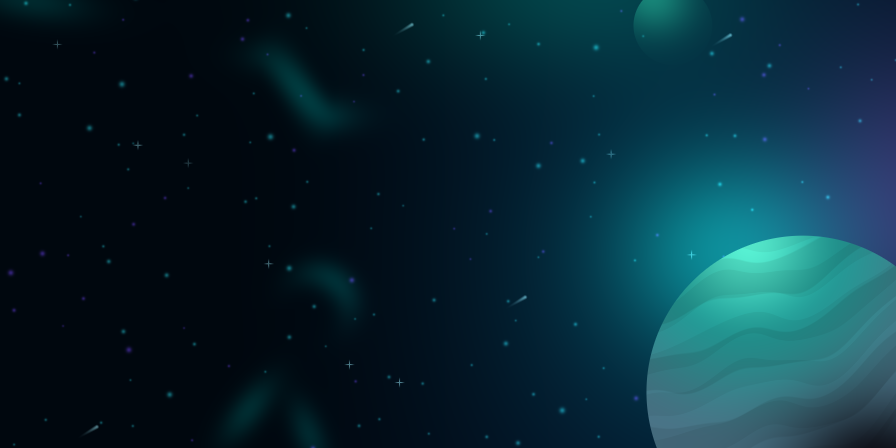
This background is drawn by a WebGL 1 fragment shader. Its source:

```glsl
precision highp float;
// Night sky with a banded teal planet, a small moon, soft nebulae, stars and meteors.
uniform vec2 u_resolution;

const vec3 SKY_LEFT = vec3(0.0, 0.027, 0.055);
const vec3 SKY_RIGHT = vec3(0.012, 0.065, 0.145);
const vec3 HALO_WIDE = vec3(0.0, 0.16, 0.16);
const vec3 HALO_CORE = vec3(0.03, 0.33, 0.29);
const vec3 VIOLET = vec3(0.19, 0.08, 0.22);
const vec3 NEBULA = vec3(0.0, 0.19, 0.175);
const vec3 STAR_TEAL = vec3(0.08, 0.42, 0.44);
const vec3 STAR_VIOLET = vec3(0.22, 0.12, 0.46);
const vec3 SPARK = vec3(0.42, 0.62, 0.64);
const vec3 PLANET_LIT = vec3(0.32, 0.88, 0.77);
const vec3 PLANET_MID = vec3(0.12, 0.57, 0.55);
const vec3 PLANET_HAZE = vec3(0.27, 0.42, 0.49);
const vec3 PLANET_DARK = vec3(0.04, 0.035, 0.065);
const vec3 MOON_LIT = vec3(0.10, 0.55, 0.49);
const vec2 PLANET_POS = vec2(1.792, 0.125);
const float PLANET_RADIUS = 0.349;
const vec2 MOON_POS = vec2(1.502, 0.943);
const float MOON_RADIUS = 0.088;
const float STAR_CELL = 0.13;
const int CROSS_COUNT = 11;
const int METEOR_COUNT = 4;

float hash(vec2 p) {
  return fract(sin(dot(p, vec2(127.1, 311.7))) * 43758.5);
}

// Gaussian blob, turned by angle.
float glow(vec2 p, vec2 centre, vec2 size, float angle) {
  float c = cos(angle), s = sin(angle);
  vec2 d = p - centre;
  vec2 q = vec2(c * d.x + s * d.y, c * d.y - s * d.x) / size;
  return exp(-dot(q, q));
}

float disc(vec2 p, vec2 centre, float radius, float px) {
  return clamp(0.5 + (radius - length(p - centre)) / px, 0.0, 1.0);
}

vec3 sky(vec2 p) {
  vec3 col = mix(SKY_LEFT, SKY_RIGHT, smoothstep(0.5, 1.5, p.x));
  col += HALO_WIDE * glow(p, vec2(1.62, 0.42), vec2(0.50, 0.48), 0.0);
  col += HALO_CORE * glow(p, vec2(1.63, 0.44), vec2(0.24, 0.21), 0.0);
  col += vec3(0.0, 0.19, 0.14) * glow(p, vec2(1.28, 1.05), vec2(0.43, 0.22), 0.0);
  return col + VIOLET * glow(p, vec2(2.05, 0.55), vec2(0.27, 0.35), 0.0);
}

// Faint wisps: an S bend, a hook and three short streaks.
float nebula(vec2 p) {
  float t = clamp((p.x - 0.57) / 0.18, 0.0, 1.0);
  float bend = 0.875 - 0.135 * t * t * (3.0 - 2.0 * t);
  float slope = 4.5 * t * (1.0 - t);
  float across = (p.y - bend) / (0.04 * sqrt(1.0 + slope * slope));
  float along = (p.x - 0.68) / 0.105;
  float light = exp(-across * across - along * along);
  vec2 h = p - vec2(0.70, 0.31);
  float ring = (length(h) - 0.078) / 0.036;
  float turn = (atan(h.y, h.x) - 0.9) / 1.15;
  light += 0.75 * exp(-ring * ring - turn * turn);
  light += 0.75 * glow(p, vec2(0.555, 0.085), vec2(0.085, 0.036), 0.9);
  light += 0.65 * glow(p, vec2(0.69, 0.03), vec2(0.08, 0.035), -1.2);
  return light + 0.7 * glow(p, vec2(0.07, 1.0), vec2(0.13, 0.045), -0.15);
}

// One soft dot in each occupied cell, over two layers.
vec3 stars(vec2 p, float px) {
  vec3 sum = vec3(0.0);
  for (int i = 0; i < 2; i++) {
    float layer = float(i);
    vec2 g = p / STAR_CELL + layer * 7.37;
    vec2 id = floor(g);
    vec2 spot = 0.2 + 0.6 * vec2(hash(id + 3.1), hash(id + 8.7));
    float pick = hash(id + 17.3);
    float radius = max(mix(0.0025, 0.0065, pow(pick, 4.0)), px);
    float d = length(fract(g) - spot) * STAR_CELL / radius;
    vec3 tint = mix(STAR_TEAL, STAR_VIOLET, step(0.66, hash(id + 5.9)));
    sum += tint * exp(-d * d) * step(0.35, pick) * (0.3 + 0.6 * pick);
  }
  return sum;
}

// Fine four-armed sparks spread by an irrational step.
float crosses(vec2 p, float px) {
  float sum = 0.0;
  for (int i = 0; i < CROSS_COUNT; i++) {
    float n = float(i);
    vec2 at = vec2(2.0, 1.0) * fract(vec2(0.21, 0.636) + n * vec2(0.618, 0.755));
    vec2 d = abs(p - at);
    float arm = 1.0 - smoothstep(0.002, 0.013, max(d.x, d.y));
    float thin = exp(-pow(min(d.x, d.y) / max(0.0012, 0.5 * px), 2.0));
    sum += arm * thin * (0.45 + 0.4 * fract(n * 0.37));
  }
  return sum;
}

// Meteors along a tilted ellipse, their bright heads up and to the right.
float meteors(vec2 p, float px) {
  float sum = 0.0;
  for (int i = 0; i < METEOR_COUNT; i++) {
    float a = 1.3 * float(i) - 2.2;
    vec2 d = p - vec2(0.81, 0.525) - cos(a) * vec2(0.786, 0.23) - sin(a) * vec2(0.19, 0.44);
    vec2 q = vec2(dot(d, vec2(0.86, 0.51)), dot(d, vec2(-0.51, 0.86)));
    float t = clamp(q.x / 0.052 + 0.5, 0.0, 1.0);
    float off = length(vec2(q.x - (t - 0.5) * 0.052, q.y));
    sum += t * t * (1.0 - smoothstep(0.0, 0.001 + 0.003 * t + px, off));
  }
  return sum;
}

// Surface colour; q runs from -1 to 1 across the planet.
vec3 planet(vec2 q, float px) {
  float d = length(q - vec2(-0.35, 0.95));
  vec3 col = mix(PLANET_LIT, PLANET_MID, smoothstep(0.0, 0.65, d));
  col = mix(col, PLANET_HAZE, smoothstep(0.45, 1.35, d));
  float rise = max(q.x + 0.1, 0.0);
  float h = q.y - 0.22 * q.x - 0.55 * rise * rise;
  h += 0.035 * sin(q.x * 7.0 + q.y * 3.0) + 0.015 * sin(q.x * 15.0 - q.y * 8.0);
  float soft = 0.06 + 12.0 * px;
  float bands = smoothstep(-soft, soft, sin(h * 13.0 + 0.6));
  bands += 0.6 * smoothstep(-soft, soft, sin(h * 21.0 + 2.0 + sin(q.x * 4.0)));
  col *= 0.94 + 0.085 * bands;
  return mix(col, PLANET_DARK, 0.97 * glow(q, vec2(0.46, -0.48), vec2(0.56, 0.42), 0.15));
}

void main() {
  vec2 p = gl_FragCoord.xy / u_resolution.y;
  float px = 1.0 / u_resolution.y;
  vec3 col = sky(p) + NEBULA * nebula(p) + stars(p, px);
  col += SPARK * (crosses(p, px) + 0.75 * meteors(p, px));
  // The moon fades out away from its lit upper left side.
  float moon = disc(p, MOON_POS, MOON_RADIUS, px);
  col = mix(col, MOON_LIT, moon * 0.9 * glow(p, vec2(1.455, 1.01), vec2(0.085, 0.075), -0.5));
  vec2 q = (p - PLANET_POS) / PLANET_RADIUS;
  col = mix(col, planet(q, px), disc(p, PLANET_POS, PLANET_RADIUS, px));
  gl_FragColor = vec4(col, 1.0);
}
```
